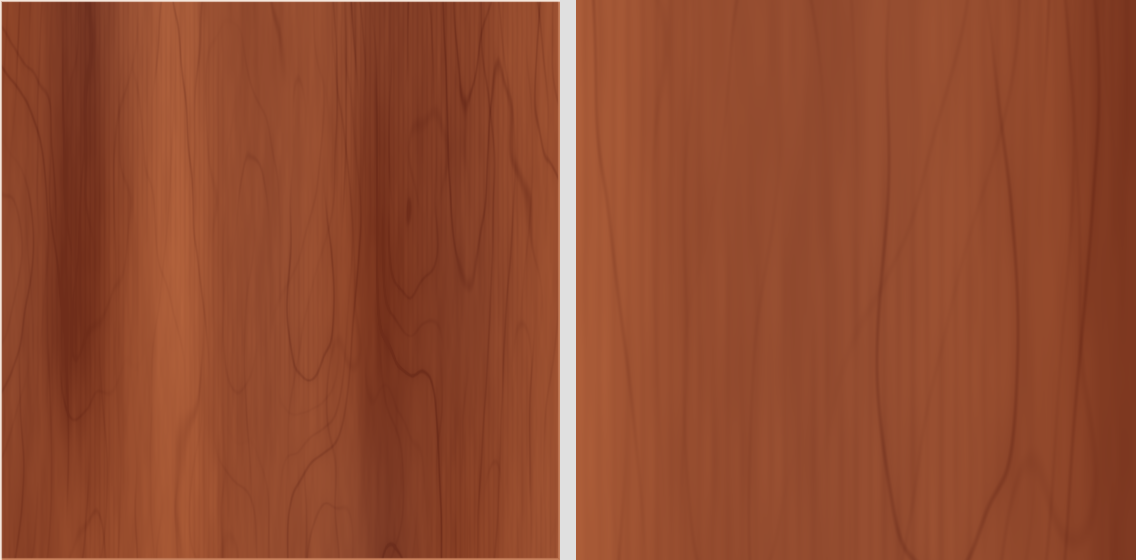
Left: the whole. Right: its middle third, enlarged.
Reproduce this texture procedurally as a WebGL 2 fragment shader.

```glsl
#version 300 es
precision highp float;
// Reddish brown wood board with upright grain, soft shade bands and a thin pale rim.

#define DARK_WOOD vec3(0.435, 0.180, 0.108)
#define LIGHT_WOOD vec3(0.705, 0.390, 0.240)
#define RIM_PALE vec3(0.96, 0.90, 0.86)
#define RIM_WARM vec3(0.78, 0.50, 0.36)
#define RIM_WIDTH 0.0032
#define GRAIN_WIDTH 0.0013
#define GRAIN_DEPTH 0.27
#define FIBRE_DEPTH 0.13
#define PINSTRIPES 118.0
#define BASE_SHADE 0.53

uniform vec2 u_resolution;
out vec4 fragColor;

float hash(vec2 p) {
  return fract(sin(dot(p, vec2(127.1, 311.7))) * 43758.5453);
}

float noise(vec2 p) {
  vec2 cell = floor(p);
  vec2 f = fract(p);
  f = f * f * (3.0 - 2.0 * f);
  float low = mix(hash(cell), hash(cell + vec2(1.0, 0.0)), f.x);
  float high = mix(hash(cell + vec2(0.0, 1.0)), hash(cell + vec2(1.0, 1.0)), f.x);
  return mix(low, high, f.y);
}

float bump(float x, float centre, float width) {
  float d = (x - centre) / width;
  return exp(-d * d);
}

// Broad light and dark bands running up the board.
float bandShade(vec2 uv) {
  float x = uv.x + 0.025 * (noise(vec2(uv.x * 5.0, uv.y * 2.5)) - 0.5);
  float leftBand = smoothstep(0.05, 0.12, x) * (1.0 - smoothstep(0.16, 0.225, x));
  float shade = BASE_SHADE;
  shade -= 0.38 * leftBand * smoothstep(0.0, 0.45, uv.y);
  shade -= 0.12 * bump(x, 0.05, 0.06);
  shade += 0.36 * bump(x, 0.315, 0.065) * (0.6 + 0.4 * bump(uv.y, 0.6, 0.35));
  shade += 0.08 * bump(x, 0.42, 0.12);
  shade -= 0.27 * bump(x, 0.675, 0.045);
  shade -= 0.20 * bump(x, 0.78, 0.10);
  shade += 0.08 * bump(x, 0.95, 0.07);
  return shade + 0.16 * (noise(uv * vec2(9.0, 2.0) + 31.0) - 0.5);
}

// Dark contour lines of a stretched field: long streaks and pointed arches.
float grainLines(vec2 uv, float count, float bend, float seed) {
  vec2 p = uv + seed;
  float field = count * uv.x + bend * noise(p * vec2(7.0, 1.7));
  field += 0.30 * bend * noise(p * vec2(17.0, 3.6) + 9.0);
  field += 0.05 * bend * noise(p * vec2(45.0, 11.0) + 4.0);
  float slope = max(fwidth(field) * u_resolution.y, 22.0);
  float offset = fract(field) - 0.5;
  float dist = abs(offset) / slope;
  float id = floor(field);
  float pixel = 1.0 / u_resolution.y;
  float core = 1.0 - smoothstep(0.0, GRAIN_WIDTH + pixel, dist);
  float halo = exp(-dist / 0.006) * (1.0 - 2.0 * abs(offset));
  float strength = 0.25 + 0.75 * hash(vec2(id, seed));
  float breaks = smoothstep(0.25, 0.7, noise(vec2(id * 3.7 + uv.x * 4.0, uv.y * 4.0 + seed)));
  return (0.75 * core + 0.35 * halo) * strength * breaks;
}

// Fine upright fibres at three sizes, centred on zero.
float fibres(vec2 uv) {
  float total = 0.0;
  float weight = 0.5;
  vec2 scale = vec2(60.0, 3.0);
  for (int i = 0; i < 3; i++) {
    total += weight * (noise(uv * scale + float(i) * 17.0) - 0.5);
    scale *= vec2(2.0, 2.6);
    weight *= 0.8;
  }
  return total;
}

void main() {
  vec2 uv = gl_FragCoord.xy / u_resolution;
  float pixel = 1.0 / u_resolution.y;

  // Shade of the wood, from 0 dark to 1 light.
  float shade = bandShade(uv) + FIBRE_DEPTH * 1.6 * fibres(uv);
  float grain = grainLines(uv, 16.0, 7.0, 3.0) + 0.7 * grainLines(uv, 24.0, 3.5, 11.0);
  shade -= GRAIN_DEPTH * grain;

  // Faint straight pinstripes that come and go.
  float stripe = 0.5 + 0.5 * cos(6.28318 * uv.x * PINSTRIPES);
  float stripeMask = smoothstep(0.4, 0.8, noise(uv * vec2(11.0, 2.5) + 53.0));
  shade -= 0.07 * stripe * stripe * stripeMask;

  vec3 colour = mix(DARK_WOOD, LIGHT_WOOD, clamp(shade, 0.0, 1.1));
  float warmth = noise(uv * vec2(6.0, 2.0) + 71.0) - 0.5;
  colour += warmth * vec3(0.012, -0.008, -0.022);

  // Pale rim at left and top, warmer rim at right and bottom.
  float paleDist = min(uv.x, 1.0 - uv.y);
  float warmDist = min(1.0 - uv.x, uv.y);
  float pale = 1.0 - smoothstep(RIM_WIDTH - pixel, RIM_WIDTH + pixel, paleDist);
  float warm = 1.0 - smoothstep(RIM_WIDTH - pixel, RIM_WIDTH + pixel, warmDist);
  colour = mix(colour, RIM_WARM, warm);
  colour = mix(colour, RIM_PALE, pale);
  fragColor = vec4(colour, 1.0);
}
```
